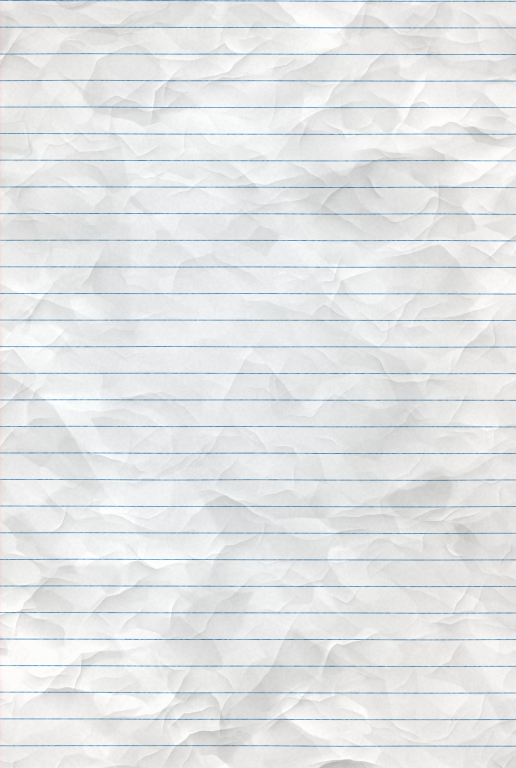
This texture is drawn by a Shadertoy shader. Its source:

```glsl
// Crumpled sheet of ruled paper: 29 thin blue rules over softly shaded folds.
// Relief is blended Voronoi facets plus scattered kinked creases, each bright on
// one side and shadowed on the other. Lengths are fractions of canvas height.

const float RULE_SPACING = 0.034645;
const float FIRST_RULE   = 0.0008;   // distance below the top edge, at the left
const float RULE_TILT    = 0.0012;   // drop per unit across
const float RULE_WIDTH   = 0.00115;
const float RULE_BLEED   = 0.0006;   // softness of the ink edge
const float RULE_WOBBLE  = 0.0008;
const vec3  RULE_BLUE    = vec3(0.24, 0.49, 0.67);
const vec3  WARM_PAPER   = vec3(0.914, 0.908, 0.901);
const vec3  COOL_PAPER   = vec3(0.908, 0.915, 0.919);
const vec3  MARGIN_PINK  = vec3(0.94, 0.82, 0.80);
const vec2  CALM_CENTRE  = vec2(0.27, 0.53);
const float DEEPEST_SHADE = -0.24;
const float BRIGHTEST_LIT = 0.085;
const float GRAIN_CELLS  = 400.0;
const float GRAIN_DEPTH  = 0.026;

vec3 hash32(vec2 p) {
    vec3 q = fract(p.xyx * vec3(0.1031, 0.1030, 0.0973));
    q += dot(q, q.yxz + 33.33);
    return fract((q.xxy + q.yzz) * q.zyx);
}

float valueNoise(vec2 p) {
    vec2 i = floor(p), f = fract(p);
    f = f * f * (3.0 - 2.0 * f);
    float low  = mix(hash32(i).x, hash32(i + vec2(1, 0)).x, f.x);
    float high = mix(hash32(i + vec2(0, 1)).x, hash32(i + vec2(1, 1)).x, f.x);
    return mix(low, high, f.y);
}

vec2 warp(vec2 p, float cells) {
    return vec2(valueNoise(p * cells), valueNoise(p * cells + 41.7)) - 0.5;
}

vec2 rotate(vec2 p, float a) {
    return vec2(cos(a) * p.x + sin(a) * p.y, cos(a) * p.y - sin(a) * p.x);
}

// Tilted planes, one per jittered cell, stretched along a heading
float facets(vec2 p, float cells, float heading, float seed) {
    vec2 q = rotate(p, heading) * vec2(0.7, 1.3) * cells + seed, cell = floor(q);
    float tone = 0.0, total = 0.0;
    for (int y = -1; y <= 1; y++)
    for (int x = -1; x <= 1; x++) {
        vec2 id = cell + vec2(x, y);
        vec3 h = hash32(id);
        vec2 d = q - id - h.xy;
        vec2 tilt = 2.0 * hash32(id + 19.3).xy - 1.0;
        float weight = exp(-55.0 * dot(d, d)) + 1e-12;
        tone += weight * (h.z - 0.5 + dot(d, tilt));
        total += weight;
    }
    return tone / total;
}

// Kinked, tapering creases: sharp along the ridge, fading to either side
float creases(vec2 p, float cells, float heading, float spread, float seed) {
    vec2 q = p * cells + seed, cell = floor(q);
    float soft = 0.6 * cells / iResolution.y + 0.004;
    float shade = 0.0;
    for (int y = -1; y <= 1; y++)
    for (int x = -1; x <= 1; x++) {
        vec2 id = cell + vec2(x, y);
        vec3 h = hash32(id), k = hash32(id + 73.1);
        vec2 d = q - id - h.xy;
        vec2 v = rotate(d, heading + (h.z - 0.5) * spread);
        float across = v.y + (k.x - 0.5) * abs(v.x + 0.3 * (k.y - 0.5));
        float taper = smoothstep(1.0, 0.2, abs(v.x) / (0.4 + 0.55 * k.y))
                    * smoothstep(1.0, 0.5, length(d));
        float lit  = 0.7 * exp(-abs(across) / 0.08);
        float dark = -exp(-abs(across) / (0.05 + 0.13 * k.x));
        float edge = smoothstep(-soft, soft, across);
        shade += taper * k.z * mix(dark, lit, edge);
    }
    return shade;
}

float paperRelief(vec2 p) {
    vec2 bent = p + 0.022 * warp(p, 9.0) + 0.010 * warp(p, 27.0) + 0.004 * warp(p, 70.0);
    float calm = length((p - CALM_CENTRE) * vec2(1.0, 0.8));
    float rough = mix(0.5, 1.0, smoothstep(0.06, 0.32, calm));
    rough *= 0.6 + 0.8 * valueNoise(p * 7.0);
    // Flat panes, broad to small
    float relief = 0.034 * facets(bent, 5.0, -0.8, 3.0);
    relief += 0.062 * rough * facets(bent, 11.0, 0.4, 17.0);
    relief += 0.056 * rough * facets(bent, 23.0, -0.5, 61.0);
    // Long diagonal folds, then ever smaller and flatter crumples
    relief += 0.050 * creases(p + 0.3 * (bent - p), 3.2, -0.95, 0.5, 5.0);
    relief += 0.075 * rough * creases(bent, 7.0, 0.30, 1.4, 29.0);
    relief += 0.105 * rough * creases(bent, 12.0, 0.25, 1.6, 53.0);
    relief += 0.090 * rough * creases(bent, 22.0, 0.30, 2.2, 87.0);
    return relief;
}

// Share of a pixel-high strip that the nearest rule covers
float ruleCoverage(vec2 p, float pixel) {
    float y = 1.0 - p.y - FIRST_RULE - RULE_TILT * p.x;
    y += RULE_WOBBLE * (valueNoise(p * vec2(9.0, 11.0)) - 0.5);
    float dist = abs(fract(y / RULE_SPACING + 0.5) - 0.5) * RULE_SPACING;
    float soft = max(RULE_BLEED, pixel);
    return clamp((0.5 * RULE_WIDTH - dist) / soft + 0.5, 0.0, min(RULE_WIDTH / soft, 1.0));
}

void mainImage(out vec4 fragColor, in vec2 fragCoord) {
    float pixel = 1.0 / iResolution.y;
    vec2 p = fragCoord * pixel;

    // Paper: cool in the calm middle, warm toward the edges
    float cool = smoothstep(0.5, 0.05, length((p - CALM_CENTRE) * vec2(1.0, 0.7)));
    vec3 color = mix(WARM_PAPER, COOL_PAPER, cool);
    color = mix(color, MARGIN_PINK, 0.4 * smoothstep(0.004, 0.0, p.x));
    float light = paperRelief(p) + GRAIN_DEPTH * (valueNoise(p * GRAIN_CELLS) - 0.5);

    // Ink: speckled, then shaded together with the sheet
    float ink = 0.55 + 0.45 * valueNoise(p * vec2(330.0, 90.0));
    color = mix(color, RULE_BLUE, ruleCoverage(p, pixel) * ink);
    color *= 1.0 + clamp(light, DEEPEST_SHADE, BRIGHTEST_LIT);
    fragColor = vec4(color, 1.0);
}
```
